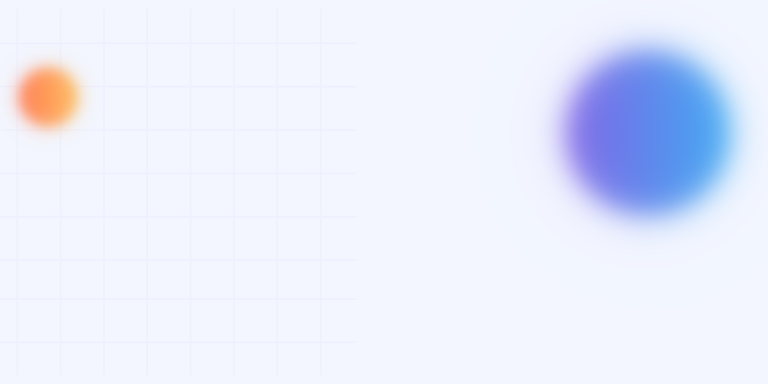
Write a Shadertoy shader that draws this background.

```glsl
// Lengths are fractions of the canvas height
const vec3 PAPER = vec3(0.951, 0.964, 1.0);
const vec3 GRID_INK = vec3(0.932, 0.940, 0.995);
const vec3 VIOLET = vec3(0.50, 0.40, 0.90);
const vec3 SKY = vec3(0.25, 0.66, 0.95);
const vec3 CORAL = vec3(1.0, 0.49, 0.32);
const vec3 AMBER = vec3(1.0, 0.74, 0.38);

const vec2 BLUE_CENTER = vec2(1.6875, 0.654);
const float BLUE_RADIUS = 0.213;
const float BLUE_BLUR = 0.041;
const vec2 WARM_CENTER = vec2(0.1276, 0.747);
const float WARM_RADIUS = 0.076;
const float WARM_BLUR = 0.021;

const float GRID_STEP = 0.11285;
const float GRID_LEFT = 0.045;     // first vertical line
const float GRID_RIGHT = 0.93;     // end of the horizontal lines
const float GRID_MARGIN = 0.022;   // gap above and below the vertical lines
const float LINE_WIDTH = 0.0039;
const float SEAM_DEPTH = 0.72;     // rows below this depth move up
const float SEAM_SHIFT = 0.0112;

// Coverage of evenly spaced lines along one axis
float gridLine(float x, float pixel) {
    float d = abs(fract(x / GRID_STEP + 0.5) - 0.5) * GRID_STEP;
    return clamp((0.5 * LINE_WIDTH - d) / pixel + 0.5, 0.0, 1.0);
}

float gridMask(vec2 p, float pixel) {
    float depth = 1.0 - p.y;
    float rowDepth = depth + SEAM_SHIFT * step(SEAM_DEPTH, depth);
    float edge = max(pixel, 0.004);
    float inX = 1.0 - smoothstep(-edge, edge, p.x - GRID_RIGHT);
    float inY = smoothstep(-edge, edge, 0.5 - GRID_MARGIN - abs(p.y - 0.5));
    float columns = gridLine(p.x - GRID_LEFT, pixel);
    float rows = gridLine(rowDepth, pixel);
    return max(columns, rows) * inX * inY;
}

// Logistic falloff approximates a Gaussian-blurred disc
float blurredDisc(vec2 p, float radius, float blur) {
    return 1.0 / (1.0 + exp(1.702 * (length(p) - radius) / blur));
}

// Blurred disc filled with a left-to-right gradient
vec3 paintOrb(vec3 base, vec2 p, float radius, float blur, vec3 left, vec3 right) {
    float t = clamp(0.5 + 0.5 * p.x / radius, 0.0, 1.0);
    return mix(base, mix(left, right, t), blurredDisc(p, radius, blur));
}

void mainImage(out vec4 fragColor, in vec2 fragCoord) {
    float pixel = 1.0 / iResolution.y;
    vec2 p = fragCoord * pixel;

    // Paper and faint grid
    vec3 color = mix(PAPER, GRID_INK, gridMask(p, pixel));

    // Soft gradient orbs
    color = paintOrb(color, p - BLUE_CENTER, BLUE_RADIUS, BLUE_BLUR, VIOLET, SKY);
    color = paintOrb(color, p - WARM_CENTER, WARM_RADIUS, WARM_BLUR, CORAL, AMBER);

    fragColor = vec4(color, 1.0);
}
```
